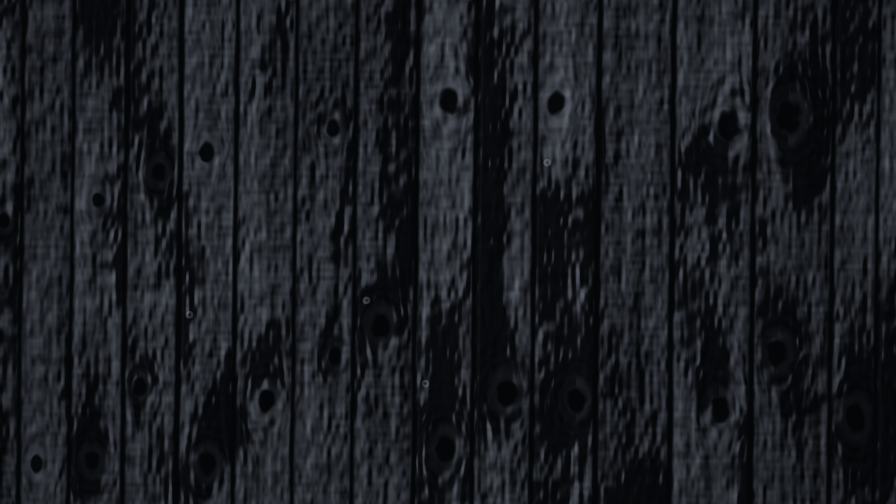
Write a Shadertoy shader that draws this texture.

```glsl
// A wall of charred, blue-black upright boards with dark gaps between them.
// Board edges follow a widening formula; stretched noise gives sawn grain and
// burnt patches, and hashed knots bend the grain around their dark cores.

float hash(vec2 p) {
    vec3 q = fract(p.xyx * 0.1031);
    q += dot(q, q.yzx + 33.33);
    return fract((q.x + q.y) * q.z);
}

float noise(vec2 p) {
    vec2 cell = floor(p), f = fract(p);
    f = f * f * (3.0 - 2.0 * f);
    return mix(mix(hash(cell), hash(cell + vec2(1, 0)), f.x),
               mix(hash(cell + vec2(0, 1)), hash(cell + vec2(1, 1)), f.x), f.y);
}

float fbm(vec2 p) {
    float sum = 0.0, amp = 0.5;
    for (int i = 0; i < 4; i++) {
        sum += amp * noise(p);
        p = p * 2.03 + 17.3;
        amp *= 0.5;
    }
    return sum / 0.9375;
}

// Left edge of board i: boards widen to the right, the last one is narrow
float boardEdge(float i) {
    float bulge = (i - 10.0) / 2.0;
    return 0.027 + 0.0555 * i + 0.0011 * i * i
         - 0.022 * exp(-bulge * bulge) - 0.037 * step(13.5, i);
}

void mainImage(out vec4 fragColor, in vec2 fragCoord) {
    vec2 uv = fragCoord / iResolution.x;
    float pixel = 1.0 / iResolution.x;
    vec2 p = uv + vec2(0.012 * (0.5625 - uv.y), 0.0);   // slight lean
    p.x += 0.0012 * (noise(vec2(p.x * 20.0, p.y * 12.0)) - 0.5);

    // Find the board under this point
    float id = -1.0;
    for (int i = 0; i < 15; i++) id += step(boardEdge(float(i)), p.x);
    float left = boardEdge(id), right = boardEdge(id + 1.0);
    vec2 seed = vec2(id * 7.0 + 31.0, 5.0);

    // Knots: one low and one high slot per board
    vec2 flow = p;
    float core = 1.0, rim = 0.0, smudge = 0.0;
    for (int k = 0; k < 2; k++) {
        vec2 s = seed + vec2(0.0, 13.0 * float(k));
        if (hash(s) > 0.72 - 0.22 * float(k)) continue;
        vec2 center = vec2(mix(left, right, 0.3 + 0.4 * hash(s + 1.0)),
                           (k == 0 ? 0.04 : 0.29) + 0.16 * hash(s + 2.0));
        float radius = 0.006 + 0.004 * hash(s + 3.0) + 0.006 * p.x * p.x;
        vec2 q = p - center;
        float d = length(q * vec2(1.0, 0.72)) / radius;
        d += 0.35 * (noise(p * 130.0) - 0.5);
        core *= smoothstep(0.65, 1.1, d);
        rim += exp(-12.0 * (d - 1.35) * (d - 1.35)) * (0.6 + 0.4 * sign(q.x) * hash(s + 4.0));
        rim += 0.4 * sin(d * 8.0) * exp(-0.7 * d);
        smudge += exp(-dot(q * vec2(1.0, 0.45), q * vec2(1.0, 0.45)) / (9.0 * radius * radius));
        flow.x -= 0.6 * q.x * exp(-d * d / 6.0);
    }

    // Grain: long fibres, raised short flecks lit from one side, saw marks
    vec2 g = flow + vec2(id * 3.7 + 9.0, id * 1.3 + 4.0);
    g.x += 0.004 * (noise(g * vec2(30.0, 9.0)) - 0.5);
    float fibre = fbm(g * vec2(110.0, 5.0));
    vec2 fleckUv = g * vec2(215.0, 72.0);
    float fleck = noise(fleckUv) - noise(fleckUv + vec2(0.8, -0.35));
    float fine = noise(g * vec2(330.0, 120.0));
    float saw = noise(g * vec2(45.0, 230.0));
    float bands = sin(300.0 * g.x + 14.0 * fbm(g * vec2(16.0, 3.5)));

    float tone = 0.43 + 0.18 * (hash(seed + 7.0) - 0.5);
    tone += 0.55 * (fibre - 0.5) + 0.42 * fleck + 0.24 * (fine - 0.5);
    tone += 0.16 * (saw - 0.5) + 0.035 * bands;
    tone += 0.30 * (fbm(g * vec2(14.0, 5.0)) - 0.5);

    // Burnt patches with ragged, fibrous borders
    float burn = fbm(g * vec2(20.0, 6.5) + 40.0) + 0.22 * (fibre - 0.5) + 0.2 * fleck;
    burn -= 0.16 * smudge + 0.08 * (hash(seed + 9.0) - 0.5);
    tone *= mix(0.12, 1.0, smoothstep(0.29, 0.47, burn));
    tone = (tone + 0.22 * rim) * mix(0.05, 1.0, core);

    // A small nail head on some boards
    vec2 nail = vec2(mix(left, right, 0.2), 0.12 + 0.3 * hash(seed + 11.0));
    float nailDist = length(p - nail);
    float hasNail = step(0.75, hash(seed + 12.0));
    tone += hasNail * (0.45 * smoothstep(0.0015 + pixel, 0.0015, abs(nailDist - 0.0022))
                     - 0.4 * smoothstep(0.002, 0.0005, nailDist));

    // Dark gaps, shaded board edges and a catch of light beside the gap
    float edgeDist = min(p.x - left, right - p.x);
    float gap = 0.0012 + 0.0014 * hash(seed + 15.0) + 0.0012 * (noise(g * vec2(4.0, 40.0)) - 0.5);
    float beside = (p.x - left - 0.0055) / 0.0015;
    tone += 0.08 * exp(-beside * beside);
    tone *= smoothstep(gap - pixel, gap + 0.0015 + pixel, edgeDist);
    tone *= 0.72 + 0.28 * smoothstep(0.0, 0.009, edgeDist);

    // Gentle falloff toward the sides
    vec2 fromCenter = uv - vec2(0.47, 0.29);
    tone *= 1.08 - 0.75 * dot(fromCenter, fromCenter);

    tone = clamp(tone, 0.0, 1.15);
    fragColor = vec4(vec3(0.012, 0.018, 0.027) + tone * vec3(0.295, 0.308, 0.335), 1.0);
}
```
